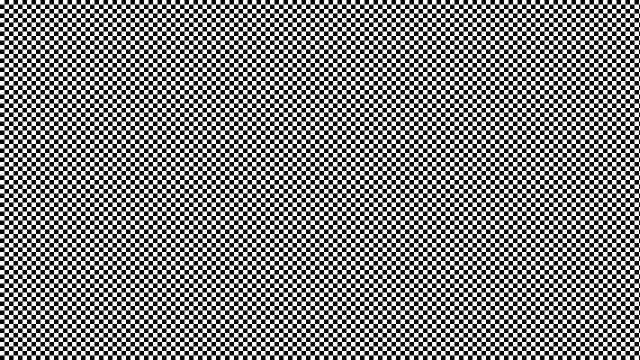
This pattern is drawn by a WebGL 1 fragment shader. Its source:

```glsl
precision highp float;

// A fine, even checkerboard of black and white squares, 80 rows tall.
// Each axis is a square wave averaged exactly over one pixel through its
// integral, a triangle wave; the product of both axes is the checker.

#define ROWS 80.0     // squares from bottom to top
#define DARK 0.02     // tone of the black squares
#define LIGHT 0.98    // tone of the white squares

uniform vec2 u_resolution;

// Integral of a square wave that is +1 on even cells and -1 on odd cells
vec2 triangleWave(vec2 cell) {
  return 1.0 - abs(mod(cell, 2.0) - 1.0);
}

// Mean of the square wave over a window centred on the given position
vec2 filteredSquareWave(vec2 cell, float window) {
  vec2 reach = vec2(0.5 * window);
  return (triangleWave(cell + reach) - triangleWave(cell - reach)) / window;
}

void main() {
  // Cell coordinates from the lower left; squares keep their shape
  float pixelSize = ROWS / u_resolution.y;
  vec2 cell = gl_FragCoord.xy * pixelSize;

  // Share of white in this pixel, with the lower left square black
  vec2 wave = filteredSquareWave(cell, pixelSize);
  float whiteShare = 0.5 - 0.5 * wave.x * wave.y;

  gl_FragColor = vec4(vec3(clamp(whiteShare, DARK, LIGHT)), 1.0);
}
```
